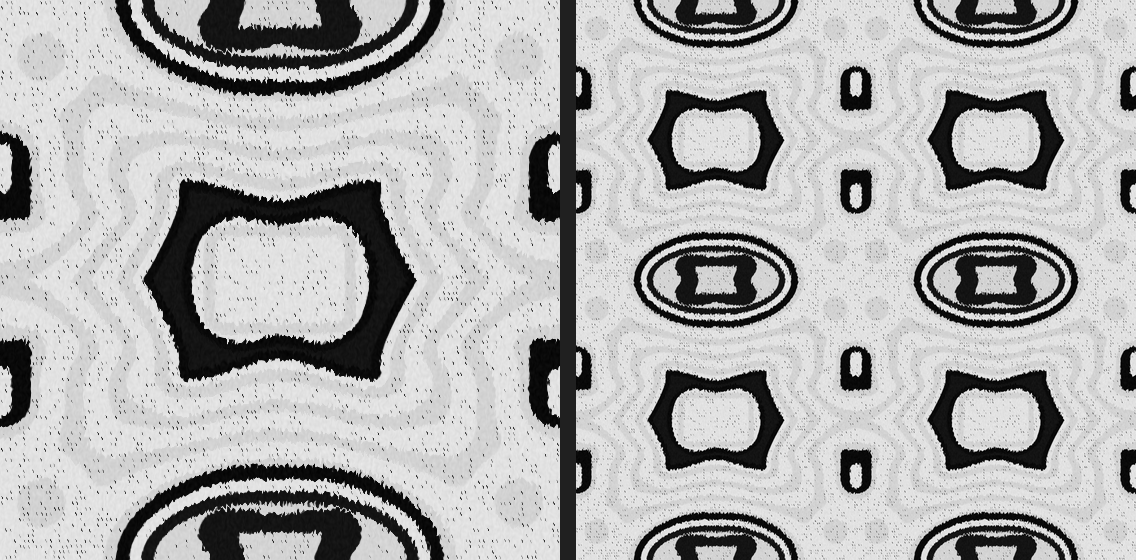
Left, the tile; right, the same tile 2 across and 2 down.
This pattern is drawn by a Shadertoy shader. Its source:

```glsl
vec2 hash22(vec2 p) {
    vec3 q = fract(p.xyx * vec3(0.1031, 0.1030, 0.0973));
    q += dot(q, q.yzx + 33.33);
    return fract((q.xx + q.yz) * q.zy);
}

// Gradient noise that wraps after a whole number of cells
float noise(vec2 uv, vec2 cells) {
    vec2 p = uv * cells, i = floor(p), f = p - i;
    vec2 u = f * f * f * (f * (f * 6.0 - 15.0) + 10.0);
    vec4 g;
    for (int k = 0; k < 4; k++) {
        vec2 o = vec2(k & 1, k >> 1);
        float a = 6.28318 * hash22(mod(i + o, cells)).x;
        g[k] = dot(vec2(cos(a), sin(a)), f - o);
    }
    return mix(mix(g.x, g.y, u.x), mix(g.z, g.w, u.x), u.y);
}

// Rounded corner joining two edge distances
float corner(vec2 v, float r) {
    v += r;
    return length(max(v, 0.0)) + min(max(v.x, v.y), 0.0) - r;
}

float ellipse(vec2 p, vec2 r) {
    float k = length(p / r);
    return (k - 1.0) * k / (length(p / (r * r)) + 1e-4);
}

float smoothMin(float a, float b, float k) {
    float h = max(k - abs(a - b), 0.0) / k;
    return min(a, b) - h * h * k * 0.25;
}

float fill(float d) {
    float aa = 0.9 / iResolution.y;
    return smoothstep(aa, -aa, d);
}

float band(float d, float inner, float outer) {
    return fill(d - outer) * (1.0 - fill(d - inner));
}

// Short leaning dark fibres, one per cell at most
float specks(vec2 uv) {
    vec2 cells = vec2(128.0, 104.0), p = uv * cells;
    vec2 id = mod(floor(p), cells);
    vec2 r = hash22(id + 17.0), s = hash22(id + 211.0);
    vec2 q = fract(p) - mix(vec2(0.3, 0.4), vec2(0.7, 0.6), r);
    q.x += q.y * 0.45;
    float stroke = smoothstep(1.2, 0.6, length(q / vec2(0.15, 0.36)));
    float density = 0.23 + 0.2 * noise(uv, vec2(5.0));
    return stroke * step(s.x, density) * mix(0.25, 0.95, s.y);
}

void mainImage(out vec4 fragColor, in vec2 fragCoord) {
    vec2 uv = fragCoord / iResolution.xy;

    // Fibres fray every edge before the mirror fold
    vec2 lean = vec2(0.006 * noise(uv, vec2(64.0)), 0.0);
    float strand = noise(uv + lean, vec2(200.0, 80.0));
    vec2 fray = vec2(0.005, 0.011) * strand;
    vec2 p = abs(fract(uv + fray) - 0.5);

    // Central frame
    float flank = 0.18 + 0.065 * pow(max(1.0 - p.y / 0.14, 0.0), 1.3);
    float brow = 0.143 + 0.034 * smoothstep(0.0, 0.16, p.x);
    float frame = corner(p - vec2(flank, brow), 0.01);
    float opening = corner(p - vec2(0.158 - 3.0 * p.y * p.y,
        0.099 + 0.015 * smoothstep(0.0, 0.09, p.x)), 0.05);
    float inset = corner(p - vec2(0.136, 0.097), 0.04);

    // Ringed oval on the horizontal border
    vec2 t = vec2(p.x, 0.5 - p.y);
    float oval = ellipse(t + vec2(0.0, 0.005 * exp(-400.0 * t.x * t.x)), vec2(0.293, 0.173));
    float arch = corner(t - vec2(0.125 + 0.02 * smoothstep(0.0, 0.04, t.y),
        0.081 + 0.009 * smoothstep(0.0, 0.06, t.x)), 0.044);
    float notch = corner(t - vec2(0.062 + 0.012 * smoothstep(0.0, 0.045, t.y), 0.049), 0.005);

    // Loops on the vertical border
    vec2 s = vec2(0.5 - p.x, p.y);
    float loopOuter = corner(vec2(s.x - 0.055, abs(s.y - 0.185) - 0.077),
        mix(0.014, 0.05, smoothstep(0.15, 0.22, s.y)));
    float loopHole = corner(vec2(s.x - 0.021, abs(s.y - 0.2) - 0.044), 0.02);

    // Pale contours flowing between the frame and its neighbours
    float spot = length(p - vec2(0.424, 0.396)) - 0.022;
    float others = max(smoothMin(oval, smoothMin(loopOuter, spot, 0.04), 0.04), 0.0);
    float near = max(frame, 0.0);
    float level = near / (near + others + 1e-4);
    float pinch = exp(-pow((p.y - 0.115) / 0.045, 2.0)) * smoothstep(0.15, 0.26, p.x);
    level += 0.5 * pinch * level * (1.0 - level);
    float contour = smoothstep(0.1, 0.4, -cos(21.9911 * level));
    float tone = mix(0.885, 0.825, contour);

    // Pale interiors
    tone = mix(tone, 0.885, fill(oval));
    tone = mix(tone, 0.83, fill(oval + 0.068));
    tone = mix(tone, 0.885, max(fill(opening), fill(loopHole)));
    tone = mix(tone, 0.825, band(inset, -0.02, 0.0));

    // Dark shapes, some with a slightly raised middle
    float frameInk = fill(max(frame, -opening));
    float ringInk = band(oval, -0.068, -0.046);
    float archInk = fill(max(arch, -notch));
    float loopInk = fill(max(loopOuter, -loopHole));
    float ink = max(max(frameInk, loopInk), max(max(ringInk, archInk), band(oval, -0.024, 0.0)));
    float ridge = smoothstep(0.014, 0.02, min(-frame, opening));
    float inkTone = 0.035 + 0.04 * max(ridge * frameInk, max(ringInk, archInk));

    // Pile shading and loose fibres
    float grain = strand + 0.8 * noise(uv + lean, vec2(256.0, 160.0));
    tone = tone + 0.035 * grain;
    tone = mix(tone, 0.13, specks(uv));
    inkTone = max(inkTone + 0.03 * grain, 0.0);
    fragColor = vec4(vec3(mix(tone, inkTone, ink)), 1.0);
}
```
